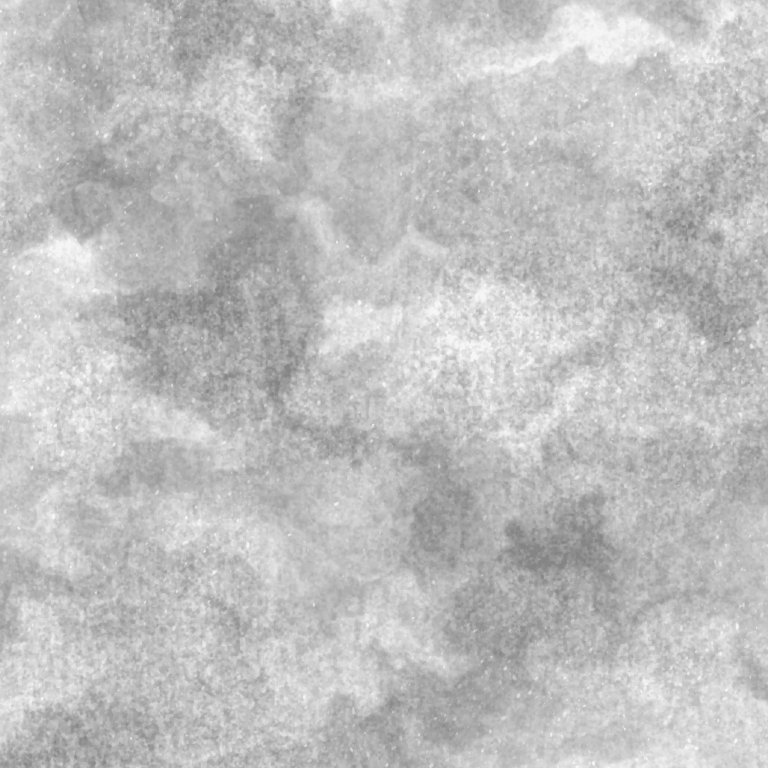
A Shadertoy shader for this texture:

```glsl
// Pale grey weathered plaster: cloudy patches, fine grain and small bright flecks.

float hash(vec2 p) {
    vec3 q = fract(p.xyx * vec3(0.1031, 0.1030, 0.0973));
    q += dot(q, q.yzx + 33.33);
    return fract((q.x + q.y) * q.z);
}

vec2 hash2(vec2 p) {
    return vec2(hash(p + 17.3), hash(p + 71.9));
}

// Cellular noise: one random tone per cell, blended across the borders.
float patches(vec2 p, float sharpness) {
    vec2 base = floor(p);
    float toneSum = 0.0, weightSum = 0.0;
    for (int y = -1; y <= 1; y++)
    for (int x = -1; x <= 1; x++) {
        vec2 cell = base + vec2(x, y);
        vec2 offset = cell + hash2(cell) - p;
        float weight = exp(-sharpness * dot(offset, offset));
        toneSum += weight * hash(cell);
        weightSum += weight;
    }
    return toneSum / weightSum - 0.5;
}

vec2 warp(vec2 p) {
    return vec2(patches(p, 7.0), patches(p + 43.7, 7.0));
}

// Scattered soft oval specks, each with its own size, tilt and strength.
float flecks(vec2 p, float share) {
    vec2 base = floor(p);
    float light = 0.0;
    for (int y = -1; y <= 1; y++)
    for (int x = -1; x <= 1; x++) {
        vec2 cell = base + vec2(x, y);
        vec2 offset = p - cell - hash2(cell);
        float angle = 0.4 + 1.6 * hash(cell + 5.1);
        vec2 axis = vec2(cos(angle), sin(angle));
        vec2 oval = vec2(dot(offset, axis), 1.6 * dot(offset, vec2(-axis.y, axis.x)));
        float radius = mix(0.16, 0.36, hash(cell + 9.7));
        float present = step(hash(cell + 2.9), share);
        float strength = mix(0.3, 1.0, hash(cell + 3.3));
        light = max(light, present * strength * (1.0 - smoothstep(0.3 * radius, radius, length(oval))));
    }
    return light;
}

void mainImage(out vec4 fragColor, in vec2 fragCoord) {
    vec2 uv = fragCoord / iResolution.y;

    // Ragged, billowing outlines, slightly wider than tall
    vec2 p = uv + 0.075 * warp(uv * 10.0) + 0.030 * warp(uv * 27.0 + 8.0)
                + 0.012 * warp(uv * 75.0 + 3.0);
    p *= vec2(0.85, 1.2);

    // Clouds from broad to small
    float tone = 0.752;
    tone += 0.23 * patches(p * 5.0 + 2.0, 9.0);
    tone += 0.18 * patches(p * 10.0 + 31.0, 10.0);
    tone += 0.09 * patches(p * 23.0 + 57.0, 8.0);
    tone += 0.06 * patches(p * 55.0 + 11.0, 7.0);

    // Grain, stronger in some areas, with faint upright brush marks
    float roughness = 0.9 + 0.8 * patches(uv * 6.0 + 90.0, 6.0);
    tone += 0.09 * roughness * patches(uv * 130.0, 7.0);
    tone += 0.11 * roughness * patches(uv * 260.0 + 5.0, 7.0);
    tone += 0.05 * roughness * patches(uv * vec2(210.0, 38.0), 7.0);

    // Flecks gathered in clusters
    float cluster = smoothstep(-0.2, 0.35, patches(uv * 5.0 + 120.0, 6.0));
    tone += 0.15 * flecks(uv * 62.0, 0.04 + 0.36 * cluster);
    tone += 0.09 * flecks(uv * 105.0 + 20.0, 0.05 + 0.25 * cluster);

    fragColor = vec4(vec3(clamp(tone, 0.52, 0.96)), 1.0);
}
```
